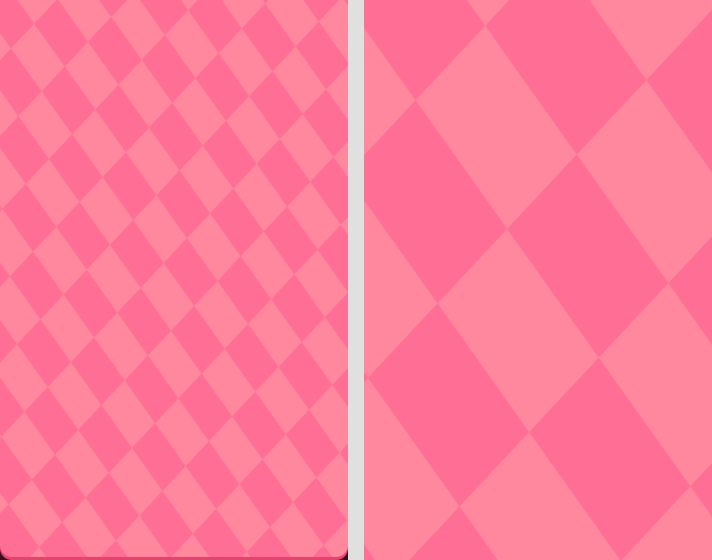
Left, the full canvas; right, a detail of the centre.
Reproduce this pattern procedurally as a Shadertoy shader.

```glsl
const float WIDTH = 0.6224; // panel width when its height is 1

// Smoothed square wave: +1 on even cells, -1 on odd cells
float squareWave(float x) {
    return clamp(2.0 * sin(3.14159 * x) / (3.14159 * fwidth(x)), -1.0, 1.0);
}

// Distance to a panel with rounded lower corners, open at the top
float panelDistance(vec2 p, float bottom, float radius) {
    vec2 q = vec2(abs(p.x - 0.5 * WIDTH) - 0.5 * WIDTH, bottom - p.y) + radius;
    return length(max(q, 0.0)) + min(max(q.x, q.y), 0.0) - radius;
}

float coverage(float dist, float pixel) {
    return clamp(0.5 - dist / pixel, 0.0, 1.0);
}

void mainImage(out vec4 fragColor, in vec2 fragCoord) {
    vec2 p = fragCoord / iResolution.xy * vec2(WIDTH, 1.0);
    float pixel = 1.0 / iResolution.y;

    // Skewed checkerboard, one column per lattice edge
    mat2 lattice = mat2(0.0415, 0.0443, 0.0546, -0.0766);
    vec2 cell = inverse(lattice) * (p - vec2(0.1836, 0.6836));
    float checker = squareWave(cell.x) * squareWave(cell.y);
    vec3 diamonds = mix(vec3(1.0, 0.53, 0.62), vec3(1.0, 0.43, 0.58), 0.5 + 0.5 * checker);

    // Panel face above a thin lip, with dark corners behind
    vec3 color = vec3(0.25, 0.05, 0.12);
    color = mix(color, vec3(0.89, 0.27, 0.43), coverage(panelDistance(p, 0.0, 0.021), pixel));
    color = mix(color, diamonds, coverage(panelDistance(p, 0.0055, 0.021), pixel));

    fragColor = vec4(color, 1.0);
}
```
